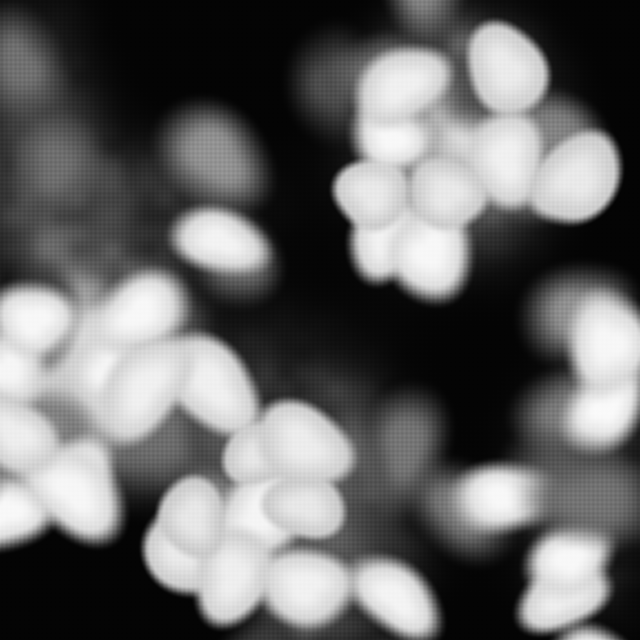
Reproduce this background procedurally as a Shadertoy shader.

```glsl
// Soft glowing cell-like blobs, clustered and blurred over a black field.

const float BLACK = 0.015;
const float CELL = 0.14;          // spacing of the scattered blobs
const float GRID_LINES = 144.0;   // fine weave visible in grey areas

vec3 hash3(vec3 p) {
    p = fract(p * vec3(0.1031, 0.1030, 0.0973));
    p += dot(p, p.yxz + 33.33);
    return fract((p.xxy + p.yxx) * p.zyx);
}

float valueNoise(vec2 p) {
    vec2 i = floor(p), f = fract(p);
    f = f * f * (3.0 - 2.0 * f);
    float low = mix(hash3(vec3(i, 7.0)).x, hash3(vec3(i + vec2(1, 0), 7.0)).x, f.x);
    float high = mix(hash3(vec3(i + vec2(0, 1), 7.0)).x, hash3(vec3(i + 1.0, 7.0)).x, f.x);
    return mix(low, high, f.y);
}

float fbm(vec2 p) {
    float sum = 0.0, amp = 0.55;
    for (int i = 0; i < 3; i++) {
        sum += amp * valueNoise(p);
        p = p * 2.03 + 11.7;
        amp *= 0.5;
    }
    return sum;
}

float clump(vec2 p, vec2 center, vec2 size) {
    vec2 d = (p - center) / size;
    return exp(-dot(d, d));
}

// How crowded the field is: dense left mass, lower band, upper right group
float crowding(vec2 p) {
    float dense = 1.6 * clump(p, vec2(0.11, 0.41), vec2(0.19, 0.21));
    dense += 1.1 * clump(p, vec2(0.47, 0.20), vec2(0.17, 0.23));
    dense += 1.3 * clump(p, vec2(0.72, 0.79), vec2(0.15, 0.18));
    dense += 0.8 * clump(p, vec2(0.92, 0.23), vec2(0.12, 0.20));
    dense += 0.4 * clump(p, vec2(0.28, 0.70), vec2(0.16, 0.10));
    return dense - 1.2 * clump(p, vec2(0.17, 0.03), vec2(0.17, 0.14));
}

// Signed distance to a slightly lumpy, rotated ellipse
float blobDistance(vec2 p, float angle, float radius, float aspect, float phase) {
    float c = cos(angle), s = sin(angle);
    vec2 q = mat2(c, -s, s, c) * p / vec2(radius, radius * aspect);
    float a = atan(q.y, q.x);
    float lumps = 0.06 * sin(2.0 * a + phase) + 0.05 * sin(3.0 * a - phase);
    return (length(q) - 1.0 - lumps) * radius;
}

// Paints one jittered layer of blobs; dimness 1 gives faint blurred ones
float paintBlobs(float shade, vec2 p, float seed, float dimness, float extra) {
    vec2 home = floor(p / CELL);
    for (int j = -1; j <= 1; j++)
    for (int i = -1; i <= 1; i++) {
        vec2 id = home + vec2(i, j);
        vec3 place = hash3(vec3(id + 20.0, seed));
        vec3 form = hash3(vec3(id + 20.0, seed + 31.0));
        vec3 look = hash3(vec3(id + 20.0, seed + 67.0));
        vec2 center = (id + mix(vec2(0.15), vec2(0.85), place.xy)) * CELL;
        if (place.z > crowding(center) + extra) continue;

        float radius = CELL * mix(0.34, 0.44, form.y);
        float d = blobDistance(p - center, form.x * 3.14159, radius,
                               mix(1.1, 1.5, form.z), look.z * 6.28318);
        float faint = max(dimness, step(0.84, look.x));
        float blur = mix(mix(0.007, 0.018, look.y), 0.034, faint * mix(0.5, 1.0, look.y));
        float tone = mix(mix(0.90, 0.98, look.y), mix(0.22, 0.62, look.z), faint);
        tone *= 1.0 - 0.13 * smoothstep(-0.8 * radius, 0.0, d);
        shade = mix(shade, tone, 1.0 - smoothstep(-blur, blur, d));
    }
    return shade;
}

void mainImage(out vec4 fragColor, in vec2 fragCoord) {
    vec2 p = fragCoord / iResolution.y;
    float dense = crowding(p);
    float cloud = fbm(p * 9.0);

    // Out-of-focus haze, thickening to a pale mass in the crowded core
    float hazeArea = dense + 0.5 * clump(p, vec2(0.05, 0.82), vec2(0.13, 0.22));
    float shade = BLACK + 0.6 * cloud * smoothstep(0.08, 0.9, hazeArea);
    shade = mix(shade, 0.70 + 0.28 * cloud, smoothstep(0.85, 1.4, dense + 0.4 * (cloud - 0.5)));

    // Faint blobs behind, bright blobs in front
    shade = paintBlobs(shade, p, 3.0, 1.0, 0.04);
    shade = paintBlobs(shade, p + 0.05, 12.0, 0.0, -0.12);
    shade = paintBlobs(shade, p, 25.0, 0.0, 0.03);

    // Fine weave, strongest in the mid greys
    vec2 weave = cos(6.28318 * GRID_LINES * p);
    shade += 0.07 * shade * (1.0 - shade) * (weave.x + weave.y);

    fragColor = vec4(vec3(clamp(shade, 0.0, 1.0)), 1.0);
}
```
